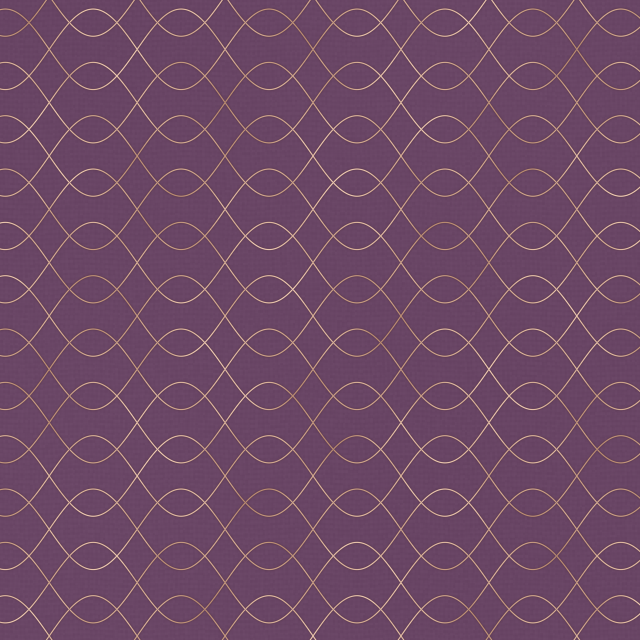
This pattern is drawn by a three.js fragment shader. Its source:

```glsl
// Fine metallic wave lines on plum woven cloth: two mirrored cosine families
// cross to form stacked lenses. Rows repeat by fract, columns by the cosine;
// layered sines give the metal its sheen and the cloth its weave.
varying vec2 vUv;

const float TAU = 6.2831853;
const float ROW_PITCH = 1.0 / 12.0;    // height between neighbouring waves
const float ROW_OFFSET = 0.0063;       // height of the lowest midline
const float PERIOD = 0.2748;           // two lens columns per period
const float CREST_X = 0.4204;          // a crest of the first family
const float AMPLITUDE = 0.0629;
const float LINE_HALF_WIDTH = 0.0009;
const float EDGE_SOFTNESS = 0.001;

const vec3 PLUM = vec3(0.412, 0.272, 0.396);
const vec3 SHADOW = vec3(0.350, 0.212, 0.300);
const vec3 COPPER = vec3(0.730, 0.550, 0.440);
const vec3 PALE_GOLD = vec3(0.930, 0.790, 0.690);

float hash(vec2 p) {
  return fract(sin(dot(p, vec2(127.1, 311.7))) * 4375.85);
}

// Approximate distance to the nearest wave of one stacked family
float waveDistance(vec2 p, float amplitude) {
  float angle = TAU * (p.x - CREST_X) / PERIOD;
  float height = p.y - ROW_OFFSET - amplitude * cos(angle);
  float nearest = (fract(height / ROW_PITCH + 0.5) - 0.5) * ROW_PITCH;
  float slope = amplitude * TAU / PERIOD * sin(angle);
  return abs(nearest) / sqrt(1.0 + slope * slope);
}

float lineCoverage(float d, float halfWidth, float softness) {
  return 1.0 - smoothstep(halfWidth - softness, halfWidth + softness, d);
}

// Slow drift of light along the metal, 0 to 1
float sheen(vec2 p) {
  float s = sin(13.0 * p.x - 9.0 * p.y + 1.2)
          + 0.8 * sin(31.0 * p.x + 23.0 * p.y)
          + 0.6 * sin(57.0 * p.y - 41.0 * p.x + 2.0);
  return clamp(0.5 + 0.25 * s, 0.0, 1.0);
}

// Crossed threads with a little random grain, centred on zero
float weave(vec2 p) {
  float weft = sin(790.0 * p.y + 1.5 * sin(37.0 * p.x));
  float warp = sin(910.0 * p.x + 1.5 * sin(43.0 * p.y));
  float grain = hash(floor(p * 256.0)) - 0.5;
  return 0.3 * weft + 0.2 * warp + 0.9 * grain;
}

vec3 cloth(vec2 p) {
  float drift = 0.004 * sin(5.0 * p.x + 1.0) * sin(4.0 * p.y + 0.6);
  return PLUM + drift + 0.014 * weave(p);
}

void main() {
  float rising = waveDistance(vUv, AMPLITUDE);
  float falling = waveDistance(vUv, -AMPLITUDE);
  float d = min(rising, falling);

  // Cloth, darkened slightly beside each line
  float halo = exp(-d * d / (0.0025 * 0.0025));
  vec3 color = mix(cloth(vUv), SHADOW, 0.65 * halo);

  // Metallic lines
  vec3 metal = mix(COPPER, PALE_GOLD, sheen(vUv));
  color = mix(color, metal, lineCoverage(d, LINE_HALF_WIDTH, EDGE_SOFTNESS));

  gl_FragColor = vec4(color, 1.0);
}
```
